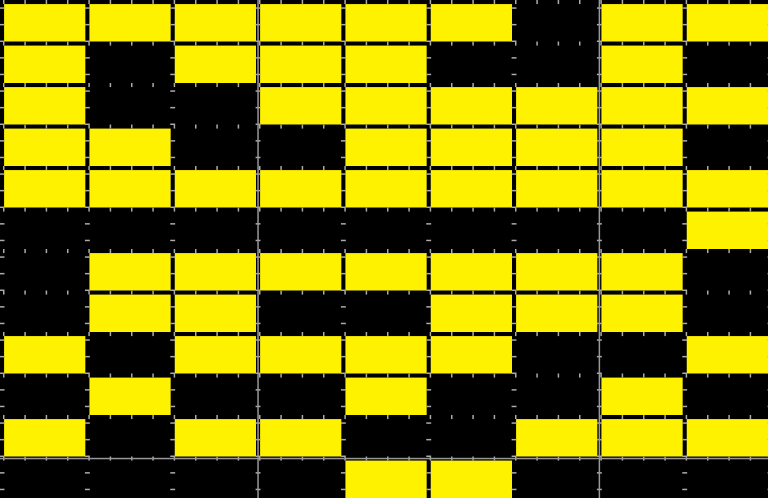
Give the GLSL for this pattern, as a Shadertoy shader.

```glsl
const vec2 GRID = vec2(9.0, 12.0);
const float GAP = 0.0082;
const float LINE_HALF = 0.0015;
const vec3 BLACK = vec3(0.0);
const vec3 YELLOW = vec3(1.0, 0.95, 0.0);
const vec3 TICK_GREY = vec3(0.68, 0.67, 0.66);
const vec3 AXIS_GREY = vec3(0.60, 0.59, 0.61);

float hash(ivec2 cell, uint seed) {
    uint h = uint(cell.x + 64) * 374761393u + uint(cell.y + 64) * 668265263u + seed;
    h = (h ^ (h >> 13)) * 1274126177u;
    h = (h ^ (h >> 16)) * 2246822519u;
    return float((h ^ (h >> 15)) & 65535u) / 65536.0;
}

// Signed offset to the nearest multiple of a period
float nearest(float x, float period) {
    return x - period * round(x / period);
}

// Antialiased coverage of a band centred on zero
float band(float offset, float halfWidth, float pixel) {
    return clamp((halfWidth - abs(offset)) / pixel + 0.5, 0.0, 1.0);
}

float rectangle(vec2 p, vec2 halfSize, float pixel) {
    return band(p.x, halfSize.x, pixel) * band(p.y, halfSize.y, pixel);
}

// Even rows are filled more densely than odd rows
float isFilled(ivec2 cell) {
    float density = (cell.y & 1) == 0 ? 0.78 : 0.48;
    return step(hash(cell, 17u), density);
}

// Short marks crossing the gaps, on a finer lattice than the cells
float ticks(vec2 p, vec2 pitch, float pixel) {
    vec2 gapOffset = vec2(nearest(p.x, pitch.x), nearest(p.y, pitch.y));
    float across = nearest(p.x - 0.02 * pitch.x, 0.25 * pitch.x);
    float down = nearest(p.y - 0.145 * pitch.y, 0.4 * pitch.y);
    float upright = rectangle(vec2(across, gapOffset.y), vec2(LINE_HALF, 0.5 * GAP), pixel);
    float level = rectangle(vec2(gapOffset.x, down), vec2(0.6 * GAP, LINE_HALF), pixel);
    return max(upright, level);
}

// Long rules: every fourth column and one low row
float axes(vec2 p, vec2 pitch, float pixel) {
    float upright = band(nearest(p.x - 3.0 * pitch.x, 4.0 * pitch.x), LINE_HALF, pixel);
    float level = band(p.y - 11.0 * pitch.y, LINE_HALF, pixel);
    return max(upright, level);
}

void mainImage(out vec4 fragColor, in vec2 fragCoord) {
    // Canvas heights, measured from the top left
    float pixel = 1.0 / iResolution.y;
    vec2 canvas = vec2(iResolution.x / iResolution.y, 1.0);
    vec2 p = vec2(fragCoord.x, iResolution.y - fragCoord.y) * pixel - 0.5 * GAP;

    // Cells
    vec2 pitch = canvas / GRID;
    vec2 cell = floor(p / pitch);
    vec2 local = p - (cell + 0.5) * pitch;
    float block = rectangle(local, 0.5 * (pitch - GAP), pixel) * isFilled(ivec2(cell));

    // Layers
    vec3 color = mix(BLACK, YELLOW, block);
    color = mix(color, TICK_GREY, ticks(p, pitch, pixel));
    color = mix(color, AXIS_GREY, axes(p, pitch, pixel));
    fragColor = vec4(color, 1.0);
}
```
